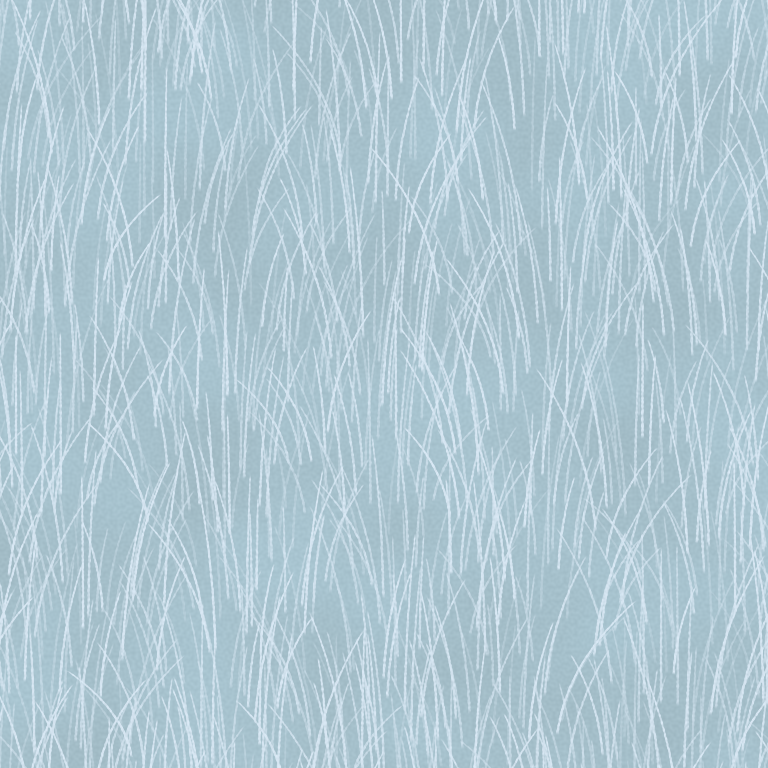
Give the GLSL for this pattern, as a Shadertoy shader.

```glsl
// Pale grass blades in overlapping fanned tufts on a softly mottled blue-grey cloth.

const vec3 CLOTH_DARK  = vec3(0.634, 0.734, 0.774);
const vec3 CLOTH_LIGHT = vec3(0.660, 0.771, 0.817);
const vec3 BLADE_COLOR = vec3(0.842, 0.902, 0.950);

const vec2  TUFT_CELL    = vec2(0.2, 0.16);   // spacing of tufts
const int   BLADES       = 28;                // blades per tuft
const vec2  ROOT_SPREAD  = vec2(0.098, 0.085);// half extent of the roots
const vec2  LENGTH_RANGE = vec2(0.11, 0.235);
const float FAN_LEAN     = 0.064;             // outward lean at the tuft edge
const float RANDOM_LEAN  = 0.031;
const float BEND_POWER   = 2.2;               // how late a blade bends
const float ROOT_SLANT   = 0.25;              // straight part of the lean
const float BLADE_WIDTH  = 0.0016;            // half widths
const float TIP_WIDTH    = 0.0009;
const float EDGE_SOFT    = 0.0008;
const vec2  OPACITY      = vec2(0.24, 0.98);
const float MOTTLE_SCALE = 5.5;
const float GRAIN_SCALE  = 210.0;
const float GRAIN_DEPTH  = 0.034;
const float TAU          = 6.28318;

vec4 hash4(vec3 p) {
    vec4 q = fract(p.xyzx * vec4(0.1031, 0.1030, 0.0973, 0.1099));
    q += dot(q, q.wzxy + 33.33);
    return fract((q.xxyz + q.yzzw) * q.zywx);
}

float gradientDot(vec2 cell, vec2 offset) {
    float angle = TAU * hash4(vec3(cell + 57.0, 7.0)).x;
    return dot(vec2(cos(angle), sin(angle)), offset);
}

// Gradient noise, roughly -0.7 to 0.7
float gradientNoise(vec2 p) {
    vec2 i = floor(p), f = fract(p);
    vec2 u = f * f * f * (f * (f * 6.0 - 15.0) + 10.0);
    vec2 e = vec2(0.0, 1.0);
    return mix(mix(gradientDot(i, f), gradientDot(i + e.yx, f - e.yx), u.x),
               mix(gradientDot(i + e.xy, f - e.xy), gradientDot(i + e.yy, f - e.yy), u.x), u.y);
}

// Coverage of one blade: a slanted stem that arcs aside to a thin tip
float blade(vec2 p, float len, float lean, float rough, float soft) {
    float h = p.y / len;
    if (h < 0.0 || h > 1.0) return 0.0;
    float arc = pow(h, BEND_POWER - 1.0);
    float bend = lean * h * mix(arc, 1.0, ROOT_SLANT);
    float slope = lean / len * mix(BEND_POWER * arc, 1.0, ROOT_SLANT);
    float dist = abs(p.x - bend) * inversesqrt(1.0 + slope * slope);
    float width = mix(BLADE_WIDTH, TIP_WIDTH, h * h) * (1.0 + rough);
    float ends = smoothstep(0.0, 0.04, h) * smoothstep(0.0, 0.04, 1.0 - h);
    return ends * (1.0 - smoothstep(width - soft, width + soft, dist));
}

// Combined coverage of all blades near p
float grass(vec2 p, float soft) {
    float rough = 0.5 * gradientNoise(p * vec2(310.0, 230.0));
    vec2 home = floor(p / TUFT_CELL);
    float uncovered = 1.0;
    for (int row = -2; row <= 1; row++)
    for (int col = -1; col <= 1; col++) {
        vec2 cell = home + vec2(col, row);
        vec4 tuft = hash4(vec3(cell + 31.0, 3.0));
        // Neighbouring rows are staggered
        vec2 center = (cell + 0.5 + 0.22 * (tuft.xy - 0.5)) * TUFT_CELL;
        center.x += 0.4 * TUFT_CELL.x * (mod(cell.y, 2.0) - 0.5);
        for (int k = 0; k < BLADES; k++) {
            vec4 r = hash4(vec3(cell + 31.0, float(k) + 11.0));
            vec4 s = hash4(vec3(cell + 83.0, float(k) + 41.0));
            // Even steps across the tuft keep the blades apart
            vec2 side = vec2(2.0 * (float(k) + r.x) / float(BLADES) - 1.0, 2.0 * r.y - 1.0);
            float len = mix(LENGTH_RANGE.x, LENGTH_RANGE.y, r.z);
            float lean = FAN_LEAN * side.x
                       + RANDOM_LEAN * (2.0 * r.w - 1.0 + 1.2 * (tuft.z - 0.5));
            lean *= (0.75 + 0.4 * s.x) * (0.5 + 3.0 * len);
            vec2 root = center + side * ROOT_SPREAD - vec2(0.0, 0.03);
            float opacity = mix(OPACITY.x, OPACITY.y, s.y) * (1.0 + 0.9 * rough);
            uncovered *= 1.0 - min(opacity, 1.0) * blade(p - root, len, lean, rough, soft);
        }
    }
    return 1.0 - uncovered;
}

void mainImage(out vec4 fragColor, in vec2 fragCoord) {
    vec2 p = fragCoord / iResolution.y;
    float soft = max(EDGE_SOFT, 0.5 / iResolution.y);

    // Mottled cloth
    float mottle = gradientNoise(p * MOTTLE_SCALE)
                 + 0.4 * gradientNoise(p * MOTTLE_SCALE * 2.3 + 9.0);
    vec3 color = mix(CLOTH_DARK, CLOTH_LIGHT, smoothstep(-0.6, 0.55, mottle));

    // Blades, then fine thread grain over everything
    color = mix(color, BLADE_COLOR, grass(p, soft));
    color += GRAIN_DEPTH * gradientNoise(p * GRAIN_SCALE);

    fragColor = vec4(color, 1.0);
}
```
